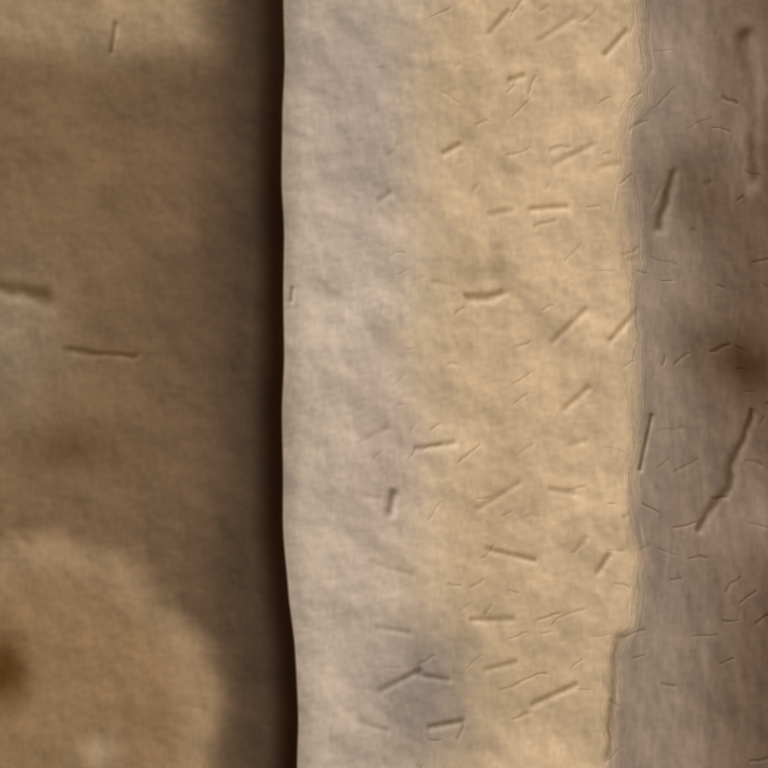
Give the GLSL for this texture, as a Shadertoy shader.

```glsl
float hash(vec2 p) {
    return fract(sin(dot(p, vec2(127.1, 311.7))) * 43758.5453);
}

float noise(vec2 p) {
    vec2 i = floor(p), f = fract(p);
    f = f * f * (3.0 - 2.0 * f);
    return mix(mix(hash(i), hash(i + vec2(1, 0)), f.x),
               mix(hash(i + vec2(0, 1)), hash(i + vec2(1, 1)), f.x), f.y);
}

float fbm(vec2 p) {
    float sum = 0.0, amp = 0.5;
    for (int i = 0; i < 5; i++) {
        sum += amp * noise(p);
        p = mat2(1.6, 1.2, -1.2, 1.6) * p + 7.3;
        amp *= 0.5;
    }
    return sum;
}

// Directional slope of the rough surface, lit from the upper right
float relief(vec2 p, vec2 scale, float stepSize) {
    return fbm(p * scale) - fbm((p + vec2(0.6, 0.8) * stepSize) * scale);
}

// Soft elliptical patch
float blob(vec2 p, vec2 center, vec2 radius) {
    vec2 d = (p - center) / radius;
    return exp(-dot(d, d));
}

float segmentDist(vec2 p, vec2 a, vec2 b) {
    vec2 pa = p - a, ba = b - a;
    return length(pa - ba * clamp(dot(pa, ba) / dot(ba, ba), 0.0, 1.0));
}

// Dark cut with a bright lower lip
float groove(vec2 p, vec2 a, vec2 b, float width) {
    float cut = segmentDist(p, a, b) / width;
    float lip = segmentDist(p + vec2(-0.6, 1.3) * width, a, b) / width;
    return 0.6 * exp(-lip * lip) - exp(-cut * cut);
}

// Randomly placed chips, one candidate per cell
float chips(vec2 p, float cells, float density) {
    float sum = 0.0;
    vec2 base = floor(p * cells);
    for (int y = -1; y <= 1; y++)
    for (int x = -1; x <= 1; x++) {
        vec2 id = base + vec2(x, y);
        if (hash(id + 3.7) > density) continue;
        vec2 center = (id + 0.2 + 0.6 * vec2(hash(id), hash(id + 19.1))) / cells;
        float angle = mix(-0.3, 1.0, hash(id + 8.2));
        vec2 arm = vec2(cos(angle), sin(angle)) * mix(0.1, 0.4, hash(id + 5.5)) / cells;
        sum += groove(p, center - arm, center + arm, 0.055 / cells) * mix(0.4, 1.0, hash(id + 2.9));
    }
    return sum;
}

vec3 leftStone(vec2 p, vec2 warped) {
    vec3 col = mix(vec3(0.47, 0.37, 0.27), vec3(0.40, 0.31, 0.23), smoothstep(0.1, 0.32, p.x));
    col = mix(col, vec3(0.63, 0.53, 0.41), 0.85 * smoothstep(0.89, 0.96, warped.y) * smoothstep(0.33, 0.22, p.x));
    col = mix(col, vec3(0.55, 0.48, 0.39), 0.7 * blob(warped, vec2(0.02, 0.56), vec2(0.06, 0.10)));
    col -= 0.07 * blob(warped, vec2(0.09, 0.42), vec2(0.07, 0.03));
    // Rounded boulder with a lit rim
    float boulder = length((warped - vec2(0.07, 0.08)) / vec2(0.215, 0.23));
    col = mix(col, vec3(0.53, 0.42, 0.30), smoothstep(1.08, 0.92, boulder));
    float rim = (boulder - 0.88) / 0.13;
    col += 0.06 * exp(-rim * rim);
    col += 0.12 * blob(p, vec2(0.13, 0.02), vec2(0.03, 0.025));
    col -= 0.20 * blob(warped, vec2(0.0, 0.13), vec2(0.03, 0.04));
    // Shade falling toward the gap
    return col * mix(1.0, 0.72, smoothstep(0.24, 0.345, p.x));
}

vec3 slab(vec2 p, vec2 warped, float edge) {
    vec3 col = mix(vec3(0.72, 0.64, 0.56), vec3(0.75, 0.64, 0.50), smoothstep(0.47, 0.62, warped.x));
    col += 0.04 * blob(warped, vec2(0.48, 0.62), vec2(0.12, 0.08));
    col = mix(col, vec3(0.64, 0.57, 0.52), 0.7 * blob(warped, vec2(0.46, 0.84), vec2(0.06, 0.14)));
    col = mix(col, vec3(0.53, 0.47, 0.43), 0.85 * blob(warped, vec2(0.555, 0.11), vec2(0.075, 0.10)));
    col = mix(col, vec3(0.70, 0.60, 0.54), 0.6 * blob(warped, vec2(0.49, 0.42), vec2(0.035, 0.12)));
    return col * mix(0.86, 1.0, smoothstep(0.0, 0.035, p.x - edge));
}

vec3 rightFace(vec2 p, vec2 warped) {
    vec3 col = mix(vec3(0.56, 0.48, 0.41), vec3(0.43, 0.34, 0.27), smoothstep(0.85, 1.0, warped.x));
    col -= 0.14 * blob(warped, vec2(0.98, 0.53), vec2(0.07, 0.05));
    col -= 0.08 * blob(warped, vec2(0.91, 0.74), vec2(0.06, 0.04));
    col += 0.09 * blob(warped, vec2(0.97, 0.33), vec2(0.04, 0.07));
    col += 0.10 * blob(warped, vec2(0.97, 0.86), vec2(0.018, 0.10));
    return col;
}

void mainImage(out vec4 fragColor, in vec2 fragCoord) {
    vec2 p = fragCoord / iResolution.xy;
    vec2 warped = p + 0.06 * (vec2(fbm(p * 9.0), fbm(p * 9.0 + 31.0)) - 0.48);

    // Stone boundaries
    float edge = 0.369 + 0.018 * smoothstep(0.4, 0.0, p.y) + 0.007 * (noise(vec2(p.y * 13.0, 4.0)) - 0.5);
    float ridge = 0.825 - 0.03 * smoothstep(0.28, 0.12, p.y);
    float onSlab = smoothstep(-0.002, 0.003, p.x - edge);
    float onFace = smoothstep(-0.018, 0.022, warped.x - ridge);

    vec3 left = leftStone(p, warped);
    vec3 right = mix(slab(p, warped, edge), rightFace(p, warped), onFace);

    // Chips and long cuts on the right stone
    float marks = 0.16 * chips(p, 13.0, 0.4) * smoothstep(0.42, 0.56, p.x) * (1.0 - onFace);
    marks += 0.10 * chips(warped, 26.0, 0.35) * smoothstep(0.42, 0.6, p.x);
    marks += 0.18 * groove(warped, vec2(0.62, 0.62), vec2(0.66, 0.635), 0.006);
    marks += 0.22 * groove(p, vec2(0.507, 0.335), vec2(0.512, 0.36), 0.006);
    marks += 0.20 * groove(p, vec2(0.833, 0.39), vec2(0.848, 0.46), 0.003);
    marks += 0.15 * groove(warped, vec2(0.92, 0.32), vec2(0.98, 0.46), 0.005);
    marks += 0.15 * groove(warped, vec2(0.86, 0.71), vec2(0.89, 0.76), 0.006);
    marks += 0.16 * groove(warped, vec2(0.96, 0.96), vec2(0.985, 0.78), 0.009);
    marks += 0.14 * groove(warped, vec2(0.793, 0.02), vec2(0.802, 0.17), 0.006);
    marks += 0.18 * groove(p, vec2(0.379, 0.61), vec2(0.380, 0.625), 0.003);
    right += marks;

    // Cuts on the left stone
    left += 0.10 * groove(warped, vec2(0.08, 0.552), vec2(0.17, 0.548), 0.005);
    left += 0.13 * groove(warped, vec2(0.0, 0.63), vec2(0.06, 0.615), 0.010);
    left += 0.14 * groove(p, vec2(0.145, 0.935), vec2(0.150, 0.97), 0.004);

    // Deep gap between the stones
    float depth = smoothstep(0.045, 0.006, edge - p.x);
    left = mix(left, vec3(0.13, 0.07, 0.035), depth * mix(0.8, 1.0, smoothstep(1.0, 0.7, p.y)));
    vec3 col = mix(left, right, onSlab);

    // Surface roughness and fine grain
    vec2 stretch = mix(vec2(22.0), vec2(26.0, 12.0), onFace);
    float rough = relief(p, stretch, 0.008);
    float grain = noise(p * vec2(90.0, 210.0)) + noise(p * vec2(230.0, 100.0)) - 1.0;
    float strength = mix(0.27, mix(0.30, 0.42, onFace), onSlab) * (1.0 - 0.8 * depth * (1.0 - onSlab));
    col *= 1.0 + strength * rough * 1.6 + 0.045 * grain + 0.22 * (fbm(p * 14.0 + 5.0) - 0.48);
    fragColor = vec4(clamp(col, 0.0, 1.0), 1.0);
}
```
